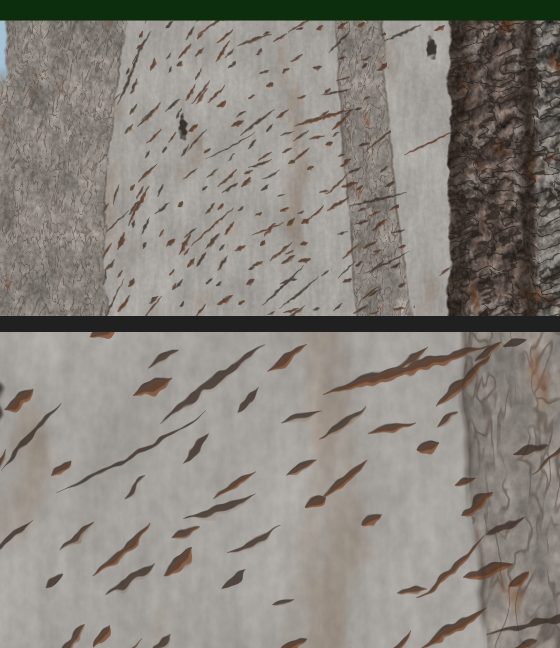
Top, the full canvas; bottom, a detail of the centre.
Reproduce this texture procedurally as a Shadertoy shader.

```glsl
// Eucalyptus trunk: pale scratched bark between rough bark strips, under a green band.

const vec3 BAND_GREEN = vec3(0.05, 0.18, 0.05);
const vec3 PALE_BARK  = vec3(0.645, 0.632, 0.615);
const vec3 FLAKY_BARK = vec3(0.545, 0.52, 0.495);
const vec3 ROUGH_BARK = vec3(0.345, 0.30, 0.275);
const vec3 LICHEN     = vec3(0.59, 0.58, 0.57);
const vec3 CREVICE    = vec3(0.15, 0.12, 0.10);
const vec3 RUST       = vec3(0.48, 0.27, 0.15);
const vec3 SKY        = vec3(0.64, 0.76, 0.84);
const float BAND_EDGE  = 0.935;
const float SHORT_CELL = 0.062;
const float LONG_CELL  = 0.13;

vec2 hash2(ivec2 cell) {
    uvec2 v = uvec2(cell) * 1664525u + 1013904223u;
    for (int i = 0; i < 2; i++) {
        v.x += v.y * 1664525u;
        v.y += v.x * 1664525u;
        v ^= v >> 16u;
    }
    return vec2(v & 65535u) / 65535.0;
}

float slope(ivec2 cell, vec2 offset) {
    float a = 6.2832 * hash2(cell).x;
    return dot(vec2(cos(a), sin(a)), offset);
}

float gradientNoise(vec2 p) {
    ivec2 i = ivec2(floor(p)), e = ivec2(1, 0);
    vec2 f = fract(p);
    vec2 u = f * f * f * (f * (f * 6.0 - 15.0) + 10.0);
    float low  = mix(slope(i, f), slope(i + e, f - vec2(1, 0)), u.x);
    float high = mix(slope(i + e.yx, f - vec2(0, 1)), slope(i + 1, f - 1.0), u.x);
    return mix(low, high, u.y);
}

float fbm(vec2 p) {
    float sum = 0.0, amp = 0.6;
    for (int i = 0; i < 4; i++) {
        sum += amp * gradientNoise(p);
        p = mat2(1.6, 1.2, -1.2, 1.6) * p + 7.3;
        amp *= 0.55;
    }
    return sum;
}

// Thin wandering lines where the noise crosses zero
float cracks(vec2 p) {
    return smoothstep(0.13, 0.0, abs(gradientNoise(p) + 0.35 * gradientNoise(p * 2.7 + 4.0)));
}

// Tapered slanted cuts, one per cell: x = dark cut, y = rusty lip
vec2 scratches(vec2 p, float cell, vec2 lengths, float width, float presence, int seed) {
    float px = 1.0 / iResolution.y;
    float bend = 0.004 * gradientNoise(p * 55.0), ragged = 1.0 + 0.9 * gradientNoise(p * 80.0);
    vec2 result = vec2(0.0);
    ivec2 home = ivec2(floor(p / cell));
    for (int k = 0; k < 9; k++) {
        ivec2 id = home + ivec2(k % 3 - 1, k / 3 - 1);
        vec2 place = hash2(id + seed), shape = hash2(id + seed + 91), kind = hash2(id + seed + 183);
        if (kind.x > presence) continue;
        vec2 center = (vec2(id) + 0.1 + 0.8 * place) * cell;
        float a = mix(1.0, 0.48, smoothstep(0.4, 1.0, center.x)) + 0.6 * (shape.x - 0.5);
        vec2 q = mat2(cos(a), -sin(a), sin(a), cos(a)) * (p - center);
        float halfLen = mix(lengths.x, lengths.y, shape.y * shape.y);
        float t = q.x / halfLen;
        if (abs(t) > 1.0) continue;
        q.y += 0.14 * halfLen * (kind.y - 0.5) * t * t + bend;
        float w = width * (0.55 + 0.7 * place.y) * (1.0 - t * t) * ragged;
        float cut = smoothstep(px, -px, abs(q.y) - w);
        float lip = smoothstep(px, -px, abs(q.y + 0.8 * w) - w);
        result = max(result, vec2(cut, lip * smoothstep(0.2, 0.7, fract(kind.y * 7.0))));
    }
    return result;
}

float knot(vec2 p, vec2 center, vec2 radius) {
    return smoothstep(1.2, 0.6, length((p - center) / radius) + 0.7 * gradientNoise(p * 60.0));
}

void mainImage(out vec4 fragColor, in vec2 fragCoord) {
    vec2 p = fragCoord / iResolution.y;
    float px = 1.0 / iResolution.y, soft = 1.5 * px;
    float wobble = 0.035 * fbm(p * vec2(5, 9));
    float grain = fbm(p * vec2(75, 60));
    float mottle = fbm(p * vec2(9, 5) + 3.0);
    float fibre = fbm(p * vec2(45, 7));
    float chips = fbm(p * vec2(26, 18) + 11.0);

    // Signed distances to the strip borders, positive to the right
    float paleEdge  = p.x - 0.335 - 0.06 * smoothstep(0.4, 1.0, p.y) + wobble;
    float stripEdge = p.x - 1.125 + 0.07 * p.y + 0.5 * wobble;
    float slimEdge  = p.x - 1.308 + 0.175 * p.y - 0.075 * p.y * p.y + 0.5 * wobble;
    float roughEdge = p.x - 1.422 + wobble;
    float outerEdge = p.x - 1.69 - wobble;
    float inFlaky = smoothstep(soft, -soft, paleEdge);
    float inStrip = smoothstep(-soft, soft, stripEdge) * smoothstep(soft, -soft, slimEdge);
    float inRough = smoothstep(-soft, soft, roughEdge);

    // Smooth pale bark
    vec3 color = PALE_BARK * (1.0 + 0.16 * mottle + 0.1 * fibre + 0.09 * grain);
    color *= mix(vec3(1), vec3(0.94, 0.89, 0.84), smoothstep(0.1, 0.5, fbm(p * vec2(7, 3) + 20.0)));

    // Flaky bark on the left and in the inner strip
    vec3 flaky = FLAKY_BARK * (1.0 + 0.33 * mottle + 0.33 * chips + 0.28 * grain);
    float flakes = cracks(p * vec2(48, 20) + 2.0 * mottle);
    flaky = mix(flaky, CREVICE * 1.5, 0.42 * flakes * smoothstep(-0.4, 0.2, chips));
    flaky = mix(flaky, RUST, 0.4 * smoothstep(0.28, 0.55, fbm(p * vec2(22, 9) + 31.0)));
    color = mix(color, flaky, max(inFlaky, inStrip));

    // Scratches, dense on the broad pale bark and sparse on the slim one
    float sparse = smoothstep(0.0, 0.02, slimEdge);
    vec2 marks = scratches(p, SHORT_CELL, vec2(0.012, 0.034), 0.0042, mix(0.78, 0.15, sparse), 5);
    marks = max(marks, scratches(p, LONG_CELL, vec2(0.04, 0.105), 0.0036, mix(0.72, 0.1, sparse), 407));
    marks *= (1.0 - inFlaky) * (1.0 - inRough);
    color = mix(color, RUST, 0.75 * marks.y);
    color = mix(color, CREVICE * 1.5, 0.8 * marks.x * (1.0 - 0.35 * marks.y));

    // Dark rough bark, lit from the upper left
    vec2 r = p * vec2(15, 13) + 0.8 * mottle;
    float relief = fbm(r), light = relief - fbm(r + vec2(-0.14, 0.22));
    vec3 rough = mix(ROUGH_BARK, FLAKY_BARK * 0.78, smoothstep(-0.01, 0.02, outerEdge));
    rough *= 1.0 + 1.5 * light + 0.5 * grain;
    rough = mix(rough, LICHEN, 0.65 * smoothstep(0.08, 0.38, relief + 0.25 * grain));
    rough = mix(rough, RUST * 0.8, 0.7 * smoothstep(0.16, 0.42, fbm(p * vec2(11, 9) + 47.0)));
    rough = mix(rough, CREVICE, 0.7 * cracks(p * vec2(13, 26) + mottle));
    float gully = max(smoothstep(0.065, 0.0, abs(roughEdge - 0.02)), smoothstep(0.04, 0.0, abs(outerEdge + 0.02)));
    rough = mix(rough, CREVICE * (1.0 + 0.8 * grain), 0.65 * gully);
    color = mix(color, rough, inRough);

    // Border shadows, knots, a sliver of sky and the band
    float seam = smoothstep(0.007, 0.0, min(abs(paleEdge), min(abs(stripEdge), abs(slimEdge))));
    color = mix(color, CREVICE * 1.7, 0.45 * seam * smoothstep(-0.4, 0.2, fibre));
    float knots = max(knot(p, vec2(0.579, 0.595), vec2(0.013, 0.037)), knot(p, vec2(1.366, 0.847), vec2(0.016, 0.033)));
    color = mix(color, CREVICE, 0.85 * knots);
    color = mix(color, SKY, smoothstep(0.026, 0.014, p.x + 0.7 * wobble) * smoothstep(0.72, 0.8, p.y));
    color = mix(color, BAND_GREEN, smoothstep(-0.5 * px, 0.5 * px, p.y - BAND_EDGE));
    fragColor = vec4(clamp(color, 0.0, 1.0), 1.0);
}
```
